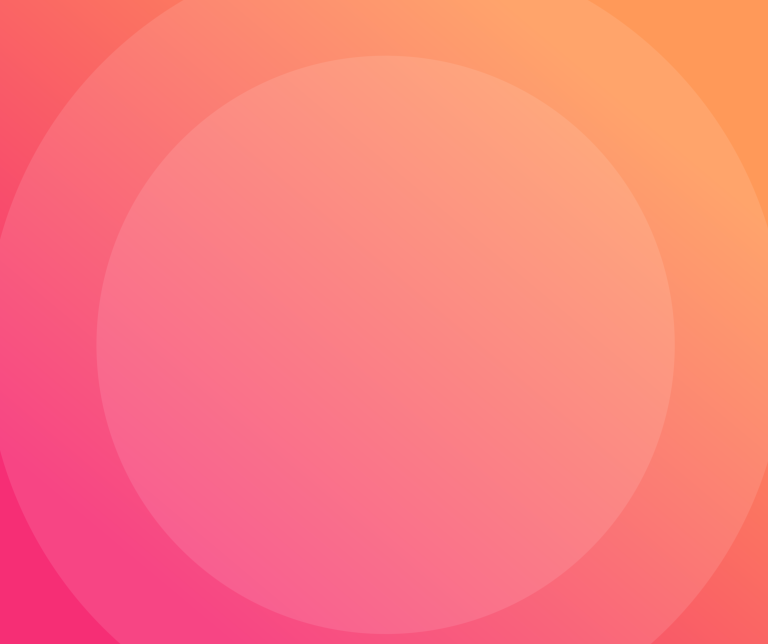
Give the GLSL for this background, as a Shadertoy shader.

```glsl
// A warm diagonal gradient from pink to orange, with two large concentric discs
// of translucent white. The gradient runs corner to corner; the discs are
// distance functions, measured in canvas heights and blended one over the other.

const vec3 PINK   = vec3(0.965, 0.180, 0.459);
const vec3 CORAL  = vec3(0.980, 0.395, 0.394);
const vec3 ORANGE = vec3(1.000, 0.600, 0.349);
const vec3 WHITE  = vec3(1.0);

const float VEIL_OPACITY = 0.11;
const float OUTER_RADIUS = 0.6207;
const float INNER_RADIUS = 0.4490;

// Three-stop gradient, flat beyond its first and last stops
vec3 sunsetGradient(float t) {
    const float START = 0.15, MIDDLE = 0.5, END = 0.83;
    vec3 lower = mix(PINK, CORAL, clamp((t - START) / (MIDDLE - START), 0.0, 1.0));
    return mix(lower, ORANGE, clamp((t - MIDDLE) / (END - MIDDLE), 0.0, 1.0));
}

// Signed distance to a circle
float circleDistance(vec2 p, vec2 center, float radius) {
    return length(p - center) - radius;
}

// Lay a translucent white shape over a colour, with a smooth edge
vec3 addVeil(vec3 base, float dist, float opacity, float pixel) {
    float coverage = 1.0 - smoothstep(-0.75 * pixel, 0.75 * pixel, dist);
    return mix(base, WHITE, opacity * coverage);
}

void mainImage(out vec4 fragColor, in vec2 fragCoord) {
    vec2 uv = fragCoord / iResolution.xy;
    vec2 p = fragCoord / iResolution.y;
    float pixel = 1.0 / iResolution.y;
    float aspect = iResolution.x / iResolution.y;

    // Background: progress from the lower left to the upper right corner
    vec3 color = sunsetGradient(0.5 * (uv.x + uv.y));

    // Concentric discs, slightly below the middle
    vec2 center = vec2(0.5 * aspect + 0.0025, 0.4645);
    color = addVeil(color, circleDistance(p, center, OUTER_RADIUS), VEIL_OPACITY, pixel);
    color = addVeil(color, circleDistance(p, center, INNER_RADIUS), VEIL_OPACITY, pixel);

    fragColor = vec4(color, 1.0);
}
```
